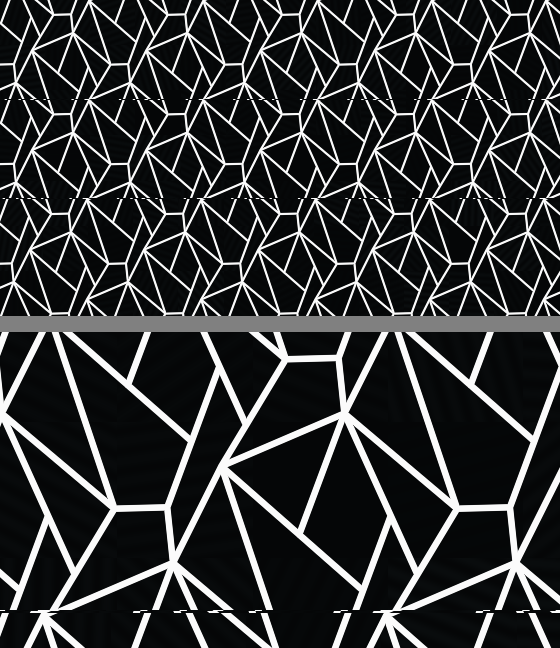
Top: the whole. Bottom: its middle third, enlarged.
Give the GLSL for this pattern, as a Shadertoy shader.

```glsl
const vec2 HALF_DROP = vec2(0.5, 0.436);

float hash(vec2 p) {
    vec3 q = fract(vec3(p.xyx) * 0.1031);
    q += dot(q, q.yzx + 33.33);
    return fract((q.x + q.y) * q.z);
}

float segment(vec2 p, vec2 a, vec2 b) {
    vec2 ab = b - a, ap = p - a;
    return length(ap - ab * clamp(dot(ap, ab) / dot(ab, ab), 0.0, 1.0));
}

// Straight shards around one hub at the origin
float shards(vec2 p) {
    vec2 hub = vec2(0.0);
    vec2 corner = vec2(-0.017, 0.162);
    vec2 shoulder = vec2(-0.171, 0.158);
    vec2 star = vec2(-0.359, -0.154);

    float d = segment(p, hub, vec2(0.329, -0.278));
    d = min(d, segment(p, hub, corner));
    d = min(d, segment(p, hub, vec2(-0.132, -0.354)));
    d = min(d, segment(p, hub, vec2(0.213, -0.470)));
    d = min(d, segment(p, corner, shoulder));
    d = min(d, segment(p, corner, vec2(0.135, 0.573)));
    d = min(d, segment(p, star, hub));
    d = min(d, segment(p, star, shoulder));
    d = min(d, segment(p, star, -HALF_DROP));
    d = min(d, segment(p, star, vec2(-0.171, -0.714)));
    return min(d, segment(p, star, vec2(0.054, -0.517)));
}

// Half-drop repeat, including neighbours that reach into the cell
float lattice(vec2 p) {
    p -= HALF_DROP * floor(p.y / HALF_DROP.y + 0.5);
    float d = 1.0;
    for (int j = -2; j <= 2; j++) {
        vec2 q = p - HALF_DROP * float(j);
        q.x -= floor(q.x + 0.5);
        for (int i = -1; i <= 1; i++) {
            d = min(d, shards(q - vec2(float(i), 0.0)));
        }
    }
    return d;
}

// Faint hatched patches, each turned its own way
float hatching(vec2 p) {
    vec2 id = floor(p * 7.0);
    float angle = 6.2832 * hash(id);
    float stripe = 0.5 + 0.5 * cos(300.0 * dot(p, vec2(cos(angle), sin(angle))));
    return stripe * hash(id + 17.0);
}

void mainImage(out vec4 fragColor, in vec2 fragCoord) {
    vec2 p = fragCoord / iResolution.y;
    float cell = 0.3615;
    float pixel = 1.0 / (iResolution.y * cell);

    // Sheet seams: a small step and a displaced sliver
    vec2 sheet = p;
    bool lowSheet = p.y < 0.372;
    if (lowSheet) sheet.x += 0.007;
    if (min(abs(p.y - 0.372), abs(p.y - 0.685)) < 0.0018) sheet.x += 0.012;

    float d = lattice((sheet - vec2(0.231, 0.896)) / cell);
    float line = 1.0 - smoothstep(-0.6 * pixel, 0.6 * pixel, d - 0.0096);
    if (lowSheet && p.x > 1.771) line = 0.0;

    vec3 ground = vec3(0.018, 0.024, 0.027) + vec3(0.022, 0.028, 0.03) * hatching(sheet);
    fragColor = vec4(mix(ground, vec3(0.985), line), 1.0);
}
```
